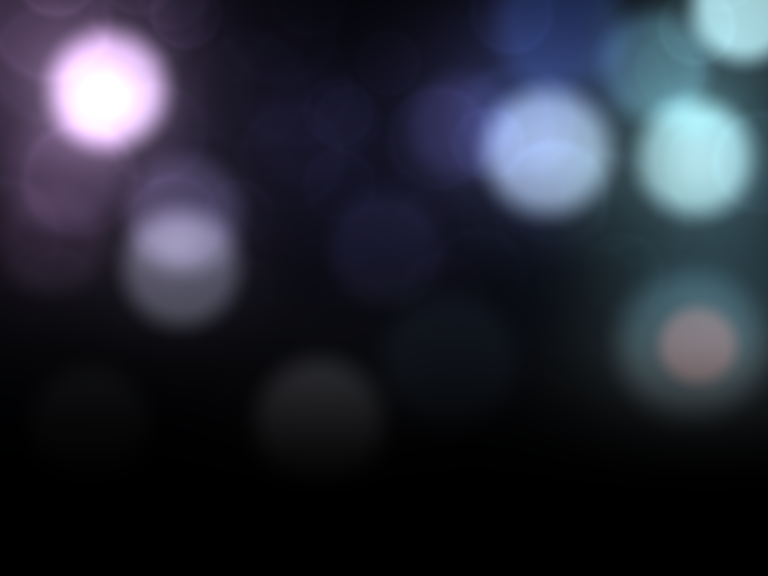
Write a Shadertoy shader that draws this background.

```glsl
// Out-of-focus night lights: large soft discs over a dark field, violet at the
// left, indigo in the middle and teal at the right, fading to black below.
// Key lights are placed by hand; faint overlapping discs come from a hash.

#define EDGE_BLUR 0.33
#define HALO_LIGHT 0.22
#define FAINT_COUNT 90
#define FAINT_LIGHT 0.085
#define FAINT_RADIUS 0.088
#define RIM_LIGHT 0.45
#define FADE_LOW 0.11
#define FADE_HIGH 0.43

const vec3 VIOLET = vec3(0.78, 0.60, 0.86);
const vec3 INDIGO = vec3(0.50, 0.48, 0.90);
const vec3 BLUE   = vec3(0.36, 0.50, 0.95);
const vec3 TEAL   = vec3(0.54, 0.83, 0.92);
const vec3 GREY   = vec3(0.84, 0.94, 0.95);

// Sine-free hash: one number in, three values in 0..1 out
vec3 hash3(float n) {
    vec3 q = fract(vec3(n) * vec3(0.1031, 0.1030, 0.0973));
    q += dot(q, q.yzx + 33.33);
    return fract((q.xxy + q.yzz) * q.zyx);
}

// Hue of the light across the canvas, losing colour near the bottom
vec3 tintAt(vec2 p) {
    vec3 tint = mix(VIOLET, INDIGO, smoothstep(0.15, 0.60, p.x));
    tint = mix(tint, BLUE, smoothstep(0.75, 0.95, p.x));
    tint = mix(tint, TEAL, smoothstep(0.95, 1.12, p.x + 0.25 * (0.8 - p.y)));
    return mix(GREY, tint, smoothstep(0.22, 0.58, p.y));
}

// Gaussian glow
float glow(vec2 p, vec2 center, vec2 size) {
    vec2 q = (p - center) / size;
    return exp(-dot(q, q));
}

// Blurred disc, 1 inside and 0 outside
float disc(vec2 p, vec2 center, float radius) {
    float d = length(p - center) / radius;
    return 1.0 - smoothstep(1.0 - EDGE_BLUR, 1.0 + EDGE_BLUR, d);
}

// Blurred disc with a wide halo
float lamp(vec2 p, vec2 center, float radius) {
    return disc(p, center, radius) + HALO_LIGHT * glow(p, center, vec2(1.5 * radius));
}

// Faint overlapping discs with slightly brighter rims
float faintDiscs(vec2 p, float width) {
    float sum = 0.0;
    for (int i = 0; i < FAINT_COUNT; i++) {
        vec3 h = hash3(float(i) + 7.0);
        vec3 k = hash3(float(i) + 151.0);
        vec2 center = vec2(h.x * width, mix(0.40, 1.05, h.y));
        float radius = FAINT_RADIUS * mix(0.65, 1.25, h.z);
        float d = length(p - center) / radius;
        float body = 1.0 - smoothstep(0.84, 1.12, d);
        float rim = exp(-pow((d - 0.92) / 0.08, 2.0));
        sum += k.x * k.x * (body + RIM_LIGHT * rim);
    }
    return sum;
}

void mainImage(out vec4 fragColor, in vec2 fragCoord) {
    // The scene spans 4/3 by 1 on every canvas
    float width = 4.0 / 3.0;
    vec2 p = fragCoord / iResolution.xy * vec2(width, 1.0);
    vec3 tint = tintAt(p);

    // Ambient haze
    float haze = 0.30 * glow(p, vec2(0.08, 0.86), vec2(0.27, 0.30));
    haze += 0.11 * glow(p, vec2(0.62, 0.70), vec2(0.24, 0.24));
    haze += 0.25 * glow(p, vec2(0.92, 0.84), vec2(0.19, 0.19));
    haze += 0.24 * glow(p, vec2(1.27, 0.76), vec2(0.18, 0.30));
    haze += 0.15 * glow(p, vec2(1.23, 0.42), vec2(0.26, 0.22));
    vec3 color = tint * haze + vec3(0.004, 0.005, 0.014);

    // Scattered faint discs, weaker in the dark valleys
    float presence = smoothstep(0.34, 0.80, p.y) * (0.14 + 2.6 * haze);
    color += tint * FAINT_LIGHT * presence * faintDiscs(p, width);

    // Dim coloured discs
    float dim = 0.10 * disc(p, vec2(0.11, 0.70), 0.10);
    dim += 0.07 * disc(p, vec2(0.09, 0.58), 0.09);
    dim += 0.03 * disc(p, vec2(0.54, 0.78), 0.10);
    dim += 0.07 * disc(p, vec2(0.67, 0.57), 0.095);
    dim += 0.12 * disc(p, vec2(0.80, 0.78), 0.09);
    dim += 0.17 * disc(p, vec2(0.97, 0.96), 0.11);
    dim += 0.23 * lamp(p, vec2(1.137, 0.885), 0.092);
    dim += 0.19 * lamp(p, vec2(1.20, 0.40), 0.125);
    color += tint * dim;

    // Bright violet-white light and the lilac disc below it
    float white = lamp(p, vec2(0.188, 0.845), 0.100);
    float core = glow(p, vec2(0.183, 0.832), vec2(0.085, 0.075));
    color += vec3(0.49, 0.41, 0.52) * white + vec3(0.42) * core;
    float lilac = lamp(p, vec2(0.315, 0.535), 0.100);
    float upper = lamp(p, vec2(0.320, 0.630), 0.098);
    color += vec3(0.22, 0.22, 0.25) * lilac + vec3(0.13, 0.12, 0.17) * upper;
    color += vec3(0.14) * glow(p, vec2(0.31, 0.575), vec2(0.07, 0.05));

    // Blue-white light and the teal group at the right
    color += vec3(0.36, 0.40, 0.43) * lamp(p, vec2(0.951, 0.736), 0.108);
    color += vec3(0.10) * glow(p, vec2(0.95, 0.74), vec2(0.08));
    color += vec3(0.33, 0.41, 0.41) * lamp(p, vec2(1.207, 0.725), 0.098);
    color += vec3(0.13) * glow(p, vec2(1.21, 0.71), vec2(0.07));
    color += vec3(0.10, 0.17, 0.17) * glow(p, vec2(1.21, 0.80), vec2(0.07, 0.05));
    color += vec3(0.46, 0.57, 0.58) * lamp(p, vec2(1.293, 0.985), 0.090);

    // Warm grey core, then the colourless discs near the floor
    color += vec3(0.22, 0.10, 0.09) * disc(p, vec2(1.212, 0.40), 0.066);
    color += vec3(0.14, 0.14, 0.145) * lamp(p, vec2(0.555, 0.265), 0.110);
    color += vec3(0.045) * disc(p, vec2(0.156, 0.262), 0.10);
    color += vec3(0.03, 0.04, 0.05) * lamp(p, vec2(0.78, 0.375), 0.115);

    // Darkness rising from the lower edge
    color *= smoothstep(FADE_LOW, FADE_HIGH, p.y);
    fragColor = vec4(clamp(color, 0.0, 1.0), 1.0);
}
```
